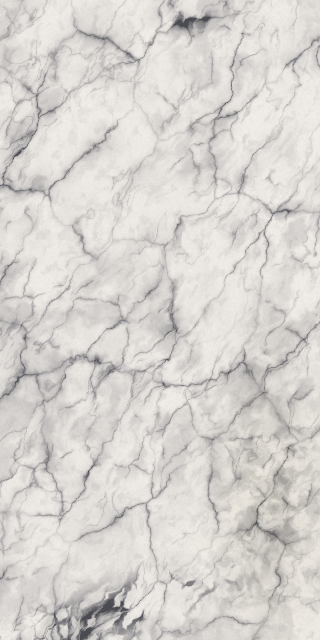
Reproduce this texture procedurally as a Shadertoy shader.

```glsl
// Pale brecciated marble: large slanted fragments parted by fine dark veins.
// Warped Voronoi borders give the cracks; fractal noise varies their strength
// and adds grey smoke, shard beds and a warm mottled zone.

float hash(vec2 p) {
    vec3 h = fract(vec3(p.xyx) * 0.1031);
    h += dot(h, h.yzx + 33.33);
    return fract((h.x + h.y) * h.z);
}

vec2 hash2(vec2 p) {
    return vec2(hash(p), hash(p + 71.7));
}

float noise(vec2 p) {
    vec2 i = floor(p), f = fract(p);
    f = f * f * (3.0 - 2.0 * f);
    return mix(mix(hash(i), hash(i + vec2(1, 0)), f.x),
               mix(hash(i + vec2(0, 1)), hash(i + vec2(1, 1)), f.x), f.y);
}

float fbm(vec2 p) {
    float sum = 0.0, amp = 0.52;
    for (int i = 0; i < 5; i++) {
        sum += amp * noise(p);
        p = mat2(1.6, 1.2, -1.2, 1.6) * p + 13.7;
        amp *= 0.5;
    }
    return sum;
}

// Voronoi: x = distance to the nearest border, y = random value of the cell
vec2 cells(vec2 p) {
    vec2 base = floor(p), f = fract(p), nearCell = vec2(0), nearest = vec2(0);
    float best = 9.0;
    for (int j = -1; j <= 1; j++)
    for (int i = -1; i <= 1; i++) {
        vec2 g = vec2(i, j), r = g + hash2(base + g) - f;
        if (dot(r, r) < best) { best = dot(r, r); nearest = r; nearCell = g; }
    }
    float border = 9.0;
    for (int j = -2; j <= 2; j++)
    for (int i = -2; i <= 2; i++) {
        vec2 g = nearCell + vec2(i, j), r = g + hash2(base + g) - f, d = r - nearest;
        if (dot(d, d) > 1e-4) border = min(border, dot(0.5 * (nearest + r), normalize(d)));
    }
    return vec2(border, hash(base + nearCell + 5.3));
}

// Soft elliptical region
float spot(vec2 p, vec2 centre, vec2 radius) {
    vec2 d = (p - centre) / radius;
    return exp(-dot(d, d));
}

vec2 warp(vec2 p) {
    return vec2(fbm(p), fbm(p + 17.3)) - 0.5;
}

void mainImage(out vec4 fragColor, in vec2 fragCoord) {
    vec2 p = fragCoord / iResolution.x;
    vec2 bent = p + 0.12 * warp(p * 3.0) + 0.05 * warp(p * 11.0 + 5.0) + 0.022 * warp(p * 38.0);

    // Slanted frame: x across the grain, y along it
    vec2 q = mat2(0.84, 0.54, -0.54, 0.84) * bent;
    float smoke = fbm(p * 6.0 + 3.0);
    float streaks = fbm(q * vec2(34.0, 13.0));

    // Regions of strong veining, shards and warm mottling
    float accent = spot(p, vec2(0.58, 1.87), vec2(0.14, 0.2))
                 + spot(p, vec2(0.74, 1.3), vec2(0.2, 0.15))
                 + 0.7 * spot(p, vec2(0.07, 1.52), vec2(0.08, 0.13))
                 + 0.7 * spot(p, vec2(0.36, 0.82), vec2(0.09, 0.14))
                 + 0.5 * spot(p, vec2(0.54, 0.98), vec2(0.1, 0.14));
    float shardBed = spot(p - vec2(0.0, 0.35 * (p.x - 0.4)), vec2(0.38, 0.1), vec2(0.34, 0.085));
    float warmZone = spot(p, vec2(0.85, 0.4), vec2(0.19, 0.45));

    // Large fragments: tone, crisp broken border and faint halo
    vec2 slab = cells(q * vec2(5.0, 2.6) + 2.0);
    float power = smoothstep(0.42, 0.66, fbm(p * 7.0 + 9.0));
    float dark = 0.02 * slab.y;
    dark += (0.14 + 0.38 * power + 0.25 * min(accent, 1.0)) * exp(-slab.x / 0.013);
    dark += 0.16 * smoothstep(0.42, 0.68, smoke) * exp(-slab.x / 0.1);
    dark += 0.8 * accent * smoothstep(0.46, 0.64, streaks) * smoothstep(0.36, 0.6, smoke)
          * exp(-slab.x / 0.09);

    // Smaller fractures in broken areas
    vec2 chip = cells(q * vec2(11.0, 6.0) + 7.0);
    float broken = smoothstep(0.48, 0.64, fbm(p * 2.9 + 40.0) + 0.1 * accent + 0.08 * warmZone);
    dark += (0.03 + 0.36 * broken) * smoothstep(0.38, 0.62, streaks) * exp(-chip.x / 0.03);
    dark += 0.13 * broken * smoothstep(0.45, 0.7, fbm(q * vec2(19.0, 11.0)));

    // Hairline veins running with the grain, at two scales
    for (float s = 1.0; s < 3.0; s++) {
        float hairline = abs(fbm(q * vec2(5.0, 2.2) * s + 21.0 * s) - 0.5);
        float present = smoothstep(0.44, 0.62, fbm(p * 5.0 + 60.0 * s));
        dark += 0.22 * present * exp(-hairline / (0.006 * s));
    }

    // Pale shards of mixed size in a streaky grey matrix
    vec2 shard = cells(q * vec2(20.0, 13.0) + 30.0);
    float matrixShare = 1.0 - smoothstep(0.0, 0.14, shard.x - 1.1 * (smoke - 0.5));
    dark += shardBed * matrixShare * (0.12 + 0.75 * smoothstep(0.38, 0.66, streaks));

    // Light clouding, fine grain and warm mottling
    dark += 0.05 * smoothstep(0.48, 0.75, fbm(p * 9.0 + 80.0));
    dark += 0.06 * smoothstep(0.52, 0.75, fbm(q * vec2(60.0, 35.0)));
    dark += warmZone * (0.03 + 0.2 * smoothstep(0.4, 0.7, fbm(bent * 32.0 + 50.0)));
    dark += 0.035 * (noise(p * 190.0) - 0.5);

    vec3 white = vec3(0.94, 0.925, 0.905), slate = vec3(0.26, 0.26, 0.29);
    vec3 colour = mix(white, slate, clamp(dark, 0.0, 0.95));
    colour -= warmZone * vec3(0.0, 0.003, 0.02);
    fragColor = vec4(colour, 1.0);
}
```
